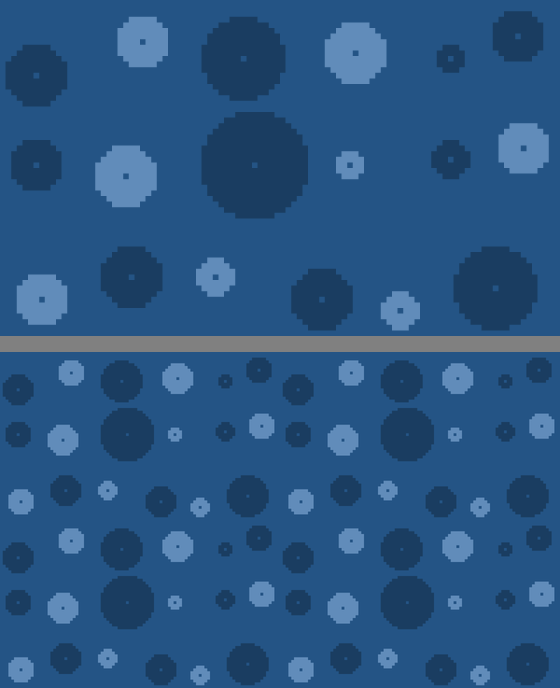
Top, the tile; bottom, the same tile 2 across and 2 down.
Give the GLSL for this pattern, as a WebGL 2 fragment shader.

```glsl
#version 300 es
precision highp float;

#define GRID vec2(100.0, 60.0)
#define ROWS 3
#define PER_ROW 6
#define DRIFT 0.8
#define SEED 3.7
#define SAMPLES 4

uniform vec2 u_resolution;
out vec4 fragColor;

const vec3 BASE = vec3(0.14, 0.33, 0.52);
const vec3 DARK = vec3(0.10, 0.24, 0.38);
const vec3 LIGHT = vec3(0.38, 0.55, 0.73);

// Disc diameters in grid blocks, row by row; negative means light.
// Every row adds up to the same width, so the gaps are equal.
const int DIAMETERS[ROWS * PER_ROW] = int[](
    -9, 11, -7, 11, -7, 15,
    9, -11, 19, -5, 7, -9,
    11, -9, 15, -11, 5, 9);
const float ROW_WIDTH = 60.0;

vec2 hash2(float n) {
    vec2 s = vec2(n + SEED) * vec2(12.99, 78.23);
    return fract(sin(s) * 4375.85);
}

// Colour of one block; discs stay inside their row, so the tile wraps cleanly.
vec3 blockColor(vec2 block) {
    float rowHeight = GRID.y / float(ROWS);
    float gap = (GRID.x - ROW_WIDTH) / float(PER_ROW);
    int row = int(floor(block.y / rowHeight)) % ROWS;
    vec3 color = BASE;
    float cursor = 0.0;

    for (int i = 0; i < PER_ROW; i++) {
        int id = row * PER_ROW + i;
        float diameter = abs(float(DIAMETERS[id]));
        vec2 slot = vec2(diameter + gap, rowHeight);

        // Shift the disc within its slot, then snap it to a block centre
        vec2 room = vec2(0.5 * gap * DRIFT, 0.5 * (rowHeight - diameter - 1.0));
        vec2 center = vec2(cursor, float(row) * rowHeight) + 0.5 * slot;
        center += room * (2.0 * hash2(float(id)) - 1.0);
        center = floor(center) + 0.5;

        // Blocky disc with a one-block hole
        float dist = length(block - center);
        if (dist > 0.5 && dist < 0.5 * diameter) {
            color = DIAMETERS[id] < 0 ? LIGHT : DARK;
        }
        cursor += slot.x;
    }
    return color;
}

void main() {
    // Average sub-pixel samples to smooth the block edges
    vec3 total = vec3(0.0);
    for (int y = 0; y < SAMPLES; y++) {
        for (int x = 0; x < SAMPLES; x++) {
            vec2 offset = (vec2(x, y) + 0.5) / float(SAMPLES) - 0.5;
            vec2 tile = fract((gl_FragCoord.xy + offset) / u_resolution);
            total += blockColor(floor(tile * GRID) + 0.5);
        }
    }
    fragColor = vec4(total / float(SAMPLES * SAMPLES), 1.0);
}
```
